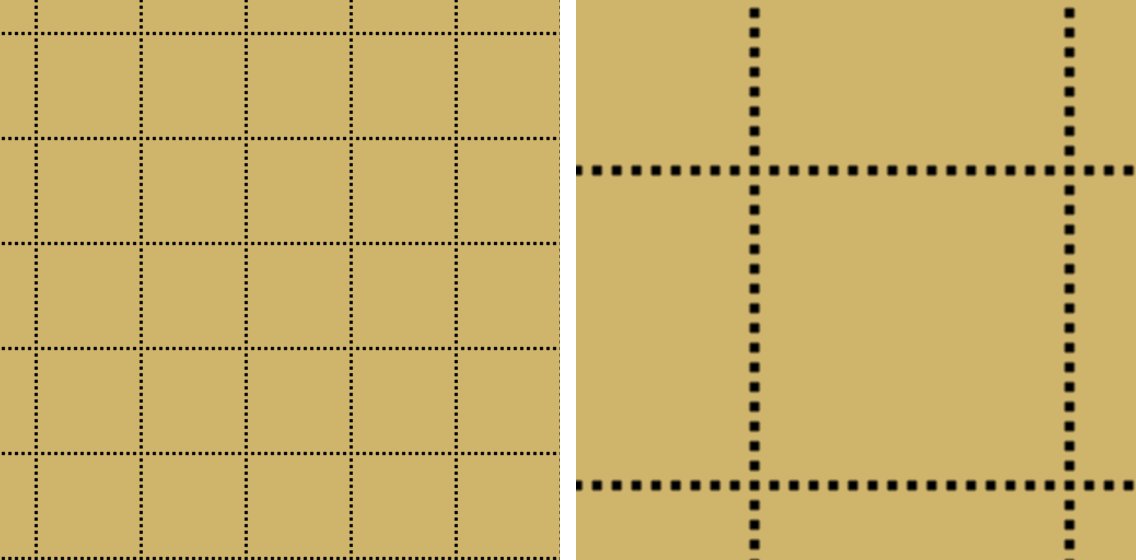
Left, the full canvas; right, a detail of the centre.
This pattern is drawn by a WebGL 2 fragment shader. Its source:

```glsl
#version 300 es
precision highp float;
// Square grid of dotted black lines on plain tan paper.

uniform vec2 u_resolution;
out vec4 fragColor;

float roundedSquare(vec2 p, float halfSide, float corner) {
  vec2 d = abs(p) - halfSide + corner;
  return length(max(d, 0.0)) + min(max(d.x, d.y), 0.0) - corner;
}

void main() {
  float canvas = min(u_resolution.x, u_resolution.y);
  vec2 uv = gl_FragCoord.xy / canvas;

  // Lattice of dots, sixteen to each grid cell, with one on every crossing
  float pitch = 0.1875 / 16.0;
  vec2 lattice = (uv - vec2(0.0646, 0.0027)) / pitch;
  vec2 index = floor(lattice + 0.5);
  vec2 local = (lattice - index) * pitch;

  // Keep only the dots that lie on a grid line
  vec2 cellStep = mod(index + 0.5, 16.0);
  float onLine = min(cellStep.x, cellStep.y) < 1.0 ? 1.0 : 0.0;

  // Small dots with slightly soft edges
  float softness = max(0.0015, 0.75 / canvas);
  float edge = roundedSquare(local, 0.0029, 0.0014);
  float ink = onLine * (1.0 - smoothstep(-softness, softness, edge));

  vec3 paper = vec3(0.812, 0.708, 0.423);
  fragColor = vec4(mix(paper, vec3(0.0), ink), 1.0);
}
```
